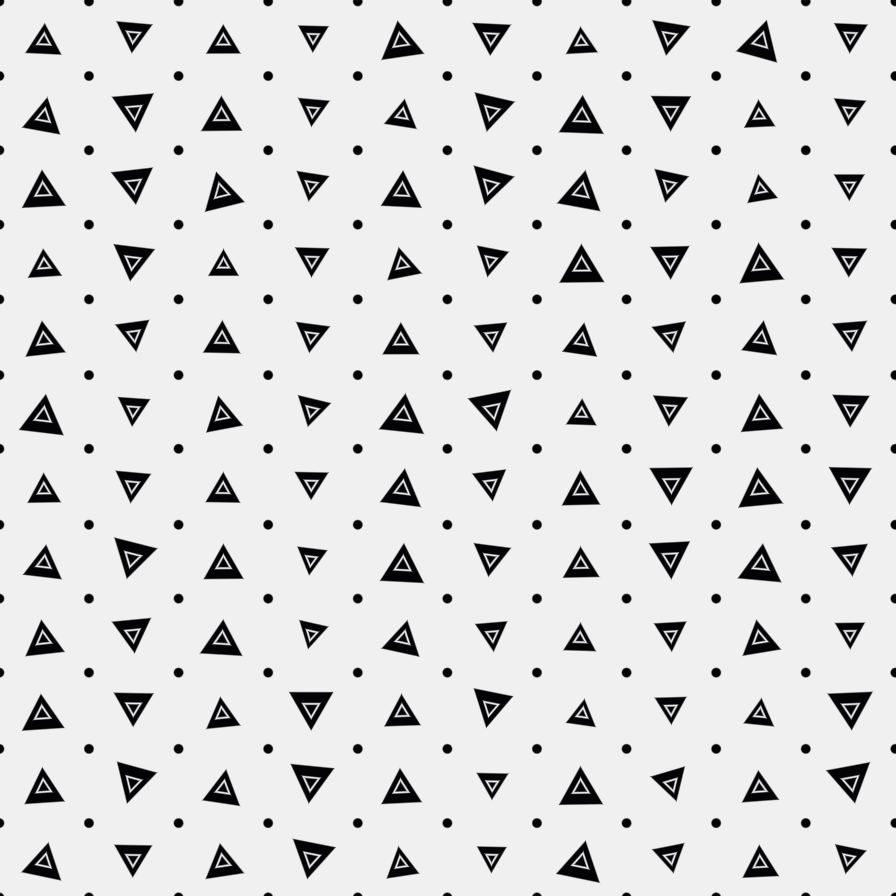
Reproduce this pattern procedurally as a three.js fragment shader.

```glsl
// Rows of black triangles, pointing up and down in alternate columns, each with
// a fine pale triangle outlined inside, and round dots at the cell corners.
// Half-plane distances draw the shapes; a wrapped cell hash varies them.
varying vec2 vUv;

const vec2 GRID = vec2(10.0, 12.0);            // cells across and up
const vec2 TRIANGLE_SHIFT = vec2(-0.0016, -0.0018);
const vec2 DOT_SHIFT = vec2(-0.0007, -0.0018);
const vec3 PAPER = vec3(0.94, 0.94, 0.94);
const vec3 INK = vec3(0.01, 0.01, 0.02);
const float RADIUS_MIN = 0.0192;               // centre to corner
const float RADIUS_MAX = 0.0288;
const float TILT = 0.32;                       // largest turn, radians
const float STRETCH = 0.05;                    // uneven width
const float JITTER = 0.0012;                   // uneven placement
const float INNER_SCALE = 0.36;                // outline size against triangle
const float INNER_SHIFT = 0.14;                // outline offset towards the apex
const float LINE_HALF = 0.00105;
const float DOT_RADIUS = 0.0053;
const float EDGE = 0.0011;                     // smoothing half-width

float hash(vec2 cell, float seed) {
  vec3 p = fract(vec3(cell, seed) * vec3(0.1031, 0.1130, 0.0973));
  p += dot(p, p.yzx + 33.33);
  return fract((p.x + p.y) * p.z);
}

// Equilateral triangle with sharp corners, apex up, centred on its centroid.
float triangleDistance(vec2 p, float radius) {
  return max(-p.y, abs(p.x) * 0.866 + p.y * 0.5) - radius * 0.5;
}

float coverage(float distance) {
  return 1.0 - smoothstep(-EDGE, EDGE, distance);
}

mat2 rotation(float angle) {
  float c = cos(angle), s = sin(angle);
  return mat2(c, s, -s, c);
}

// Ink of the triangle in the cell around uv, less its pale inner outline.
float triangleInk(vec2 uv) {
  vec2 grid = (uv - TRIANGLE_SHIFT) * GRID;
  vec2 cell = mod(floor(grid), GRID);
  vec2 p = (fract(grid) - 0.5) / GRID;

  // Variation of size, turn, width and place
  float radius = mix(RADIUS_MIN, RADIUS_MAX, hash(cell, 1.0));
  float tilt = TILT * (hash(cell, 2.0) + hash(cell, 3.0) - 1.0);
  float widen = 1.0 + STRETCH * (2.0 * hash(cell, 4.0) - 1.0);
  p -= JITTER * (2.0 * vec2(hash(cell, 5.0), hash(cell, 6.0)) - 1.0);

  // Odd columns point down; the bounding box sits in the middle of the cell
  p.y *= 1.0 - 2.0 * mod(cell.x, 2.0);
  p.y += radius * 0.25;
  p = rotation(tilt) * p;
  p.x /= widen;

  float body = triangleDistance(p, radius);
  vec2 inner = p - vec2(0.0, radius * INNER_SHIFT);
  float outline = abs(triangleDistance(inner, radius * INNER_SCALE)) - LINE_HALF;
  return coverage(body) * (1.0 - coverage(outline));
}

// Ink of the dot on the nearest cell corner; each row sits slightly off.
float dotInk(vec2 uv) {
  vec2 grid = (uv - DOT_SHIFT) * GRID;
  vec2 corner = floor(grid + 0.5);
  vec2 p = (grid - corner) / GRID;
  float row = mod(corner.y, GRID.y);
  p.y -= JITTER * (2.0 * hash(vec2(0.0, row), 7.0) - 1.0);
  return coverage(length(p) - DOT_RADIUS);
}

void main() {
  float ink = max(triangleInk(vUv), dotInk(vUv));
  gl_FragColor = vec4(mix(PAPER, INK, ink), 1.0);
}
```
